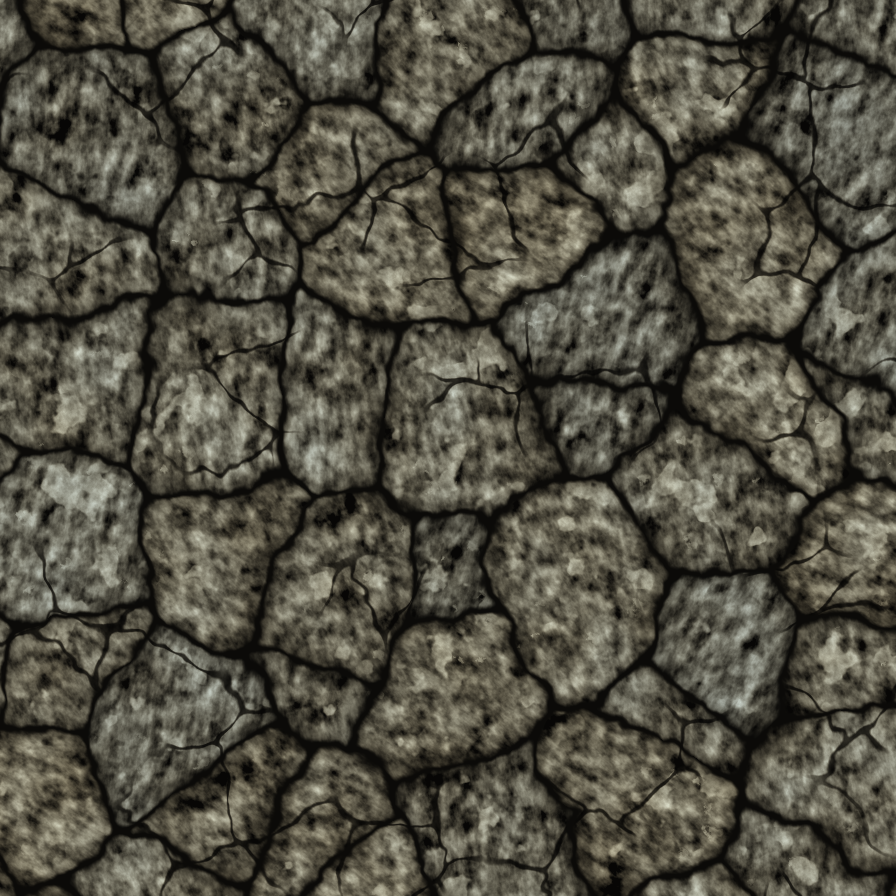
Write a Shadertoy shader that draws this texture.

```glsl
// Weathered dry-stone paving: irregular polygonal slabs with dark, narrow joints.
// Slabs are a weighted Voronoi diagram with warped edges; gradient noise
// gives the chipped relief, mottling, hairline cracks and pale lichen.

vec2 hash2(vec2 p) {
    vec3 q = fract(p.xyx * vec3(0.1031, 0.1030, 0.0973));
    q += dot(q, q.yzx + 33.33);
    return fract((q.xx + q.yz) * q.zy);
}

float cornerSlope(vec2 cell, vec2 f, vec2 corner) {
    return dot(2.0 * hash2(cell + corner) - 1.0, f - corner);
}

float gradientNoise(vec2 p) {
    vec2 cell = floor(p), f = fract(p);
    vec2 u = f * f * f * (f * (f * 6.0 - 15.0) + 10.0);
    return mix(mix(cornerSlope(cell, f, vec2(0, 0)), cornerSlope(cell, f, vec2(1, 0)), u.x),
               mix(cornerSlope(cell, f, vec2(0, 1)), cornerSlope(cell, f, vec2(1, 1)), u.x), u.y);
}

float fbm(vec2 p) {
    float sum = 0.0, amp = 1.0;
    for (int i = 0; i < 4; i++) {
        sum += amp * gradientNoise(p);
        p = mat2(1.6, 1.2, -1.2, 1.6) * p + 17.3;
        amp *= 0.5;
    }
    return sum;
}

mat2 rotation(float a) {
    return mat2(cos(a), sin(a), -sin(a), cos(a));
}

// Offset from p to the seed of a slab (xy) and its weighted distance (z)
vec3 seed(vec2 cell, vec2 p) {
    vec2 toSeed = cell + 0.08 + 0.84 * hash2(cell) - p;
    return vec3(toSeed, dot(toSeed, toSeed) - 0.35 * hash2(cell + 71.7).x);
}

// Distance to the slab border, with corners rounded by a smooth minimum
float slabEdge(vec2 p, out vec2 id) {
    vec2 base = floor(p);
    vec3 nearest = vec3(0.0, 0.0, 1e3);
    for (int k = 0; k < 25; k++) {
        vec2 cell = base + vec2(k % 5 - 2, k / 5 - 2);
        vec3 s = seed(cell, p);
        if (s.z < nearest.z) { nearest = s; id = cell; }
    }
    float closeness = 1e-9;
    for (int k = 0; k < 25; k++) {
        vec3 s = seed(base + vec2(k % 5 - 2, k / 5 - 2), p);
        float gap = length(s.xy - nearest.xy);
        if (gap > 0.001) closeness += exp(-20.0 * (s.z - nearest.z) / gap);
    }
    return -log(closeness) / 40.0;
}

// Small round lichen colonies scattered on a jittered grid
float lichenSpots(vec2 p) {
    vec2 base = floor(p);
    float cover = 0.0;
    for (int k = 0; k < 9; k++) {
        vec2 cell = base + vec2(k % 3 - 1, k / 3 - 1);
        vec2 h = hash2(cell + 5.1);
        float radius = 0.36 * h.x * step(0.72, h.y);
        float d = length(p - cell - hash2(cell + 40.0));
        cover = max(cover, smoothstep(radius, radius * 0.6 - 0.03, d) * step(0.05, radius));
    }
    return cover;
}

void mainImage(out vec4 fragColor, in vec2 fragCoord) {
    vec2 uv = fragCoord / iResolution.y;

    // Slab layout with slightly crooked edges
    vec2 p = uv * 6.5 + 3.0;
    p += 0.16 * vec2(gradientNoise(p * 2.1), gradientNoise(p * 2.1 + 31.0));
    p += 0.05 * vec2(gradientNoise(p * 8.0), gradientNoise(p * 8.0 + 57.0));
    vec2 id, shardId;
    float edge = slabEdge(p, id);
    float shardEdge = slabEdge(p * 1.45 + 40.0, shardId);
    vec2 character = hash2(id + 9.4);

    // Chipped relief, with its own bedding direction in each slab
    vec2 bedded = rotation(0.5 + 1.6 * character.x) * uv * vec2(30.0, 56.0) + id * 7.0;
    float relief = fbm(bedded);
    float emboss = relief - fbm(bedded + rotation(0.5 + 1.6 * character.x) * vec2(-0.3, 0.4));
    float mottle = fbm(uv * 11.0 + 4.0);
    float grit = fbm(uv * 95.0);
    float value = 0.375 + 0.07 * (character.y - 0.5) + 0.2 * mottle
                + 0.16 * relief + 0.3 * emboss + 0.2 * grit;

    // Dark pits and pale lichen
    value -= 0.14 * smoothstep(0.18, 0.4, fbm(uv * 27.0 + 80.0));
    float region = gradientNoise(uv * 5.0 + 12.0);
    float patches = smoothstep(0.3, 0.44, fbm(uv * 21.0 + 33.0) + 0.6 * region);
    vec2 ragged = uv * 34.0 + 0.4 * vec2(grit, relief);
    float spots = lichenSpots(ragged) * smoothstep(-0.1, 0.15, region);
    value = mix(value, 0.66 + 0.25 * grit + 0.15 * emboss, 0.75 * max(patches, 0.8 * spots));

    // Broken hairline cracks, then joints with a soft shaded rim
    float crackMask = smoothstep(-0.02, 0.12, gradientNoise(uv * 6.0 + 90.0));
    value *= 1.0 - 0.75 * crackMask * smoothstep(0.032, 0.006, shardEdge + 0.02 * relief);
    value *= 0.55 + 0.45 * smoothstep(0.0, 0.14, edge + 0.06 * mottle);
    value = mix(0.04, value, smoothstep(0.006, 0.042, edge + 0.025 * relief));
    value = clamp(value, 0.025, 0.85);

    // Olive-brown shadows rising to grey-green highlights
    vec3 hue = mix(vec3(1.07, 1.0, 0.79), vec3(0.985, 1.0, 0.91), value / 0.74);
    hue *= mix(vec3(1.03, 0.995, 0.95), vec3(0.98, 1.0, 1.04), character.x + 0.5 * mottle);
    fragColor = vec4(value * hue, 1.0);
}
```
